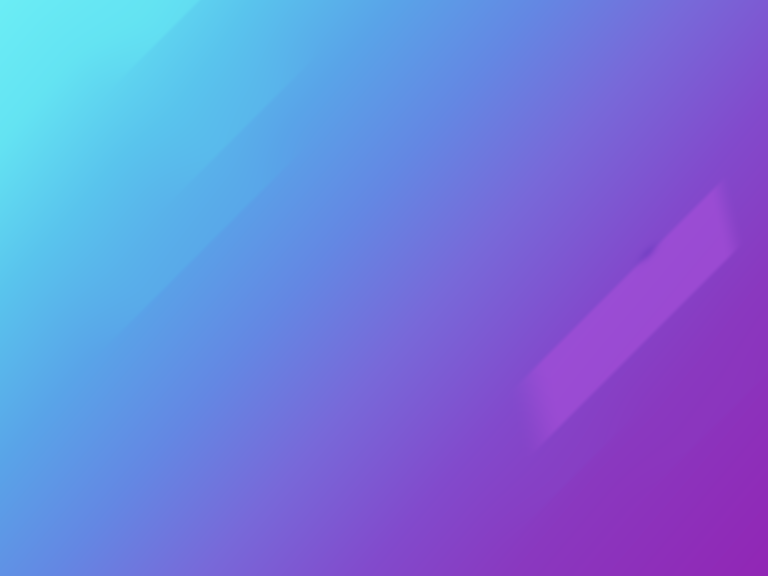
Write a WebGL 1 fragment shader that draws this background.

```glsl
precision highp float;
// Diagonal gradient from cyan through blue to violet, crossed by soft folds.
// Each fold shifts the gradient on one side of a slanted edge and then fades;
// a translucent pink ribbon lies over the violet side.
uniform vec2 u_resolution;

// Linear colour stop: moves from one colour to the next between two positions.
vec3 stopTo(vec3 from, vec3 to, float start, float end, float s) {
  return mix(from, to, clamp((s - start) / (end - start), 0.0, 1.0));
}

vec3 gradient(float s) {
  vec3 c = vec3(0.42, 0.93, 0.96);
  c = stopTo(c, vec3(0.39, 0.89, 0.95), 0.00, 0.21, s);
  c = stopTo(c, vec3(0.35, 0.77, 0.93), 0.21, 0.43, s);
  c = stopTo(c, vec3(0.35, 0.64, 0.91), 0.43, 0.69, s);
  c = stopTo(c, vec3(0.39, 0.53, 0.89), 0.69, 0.94, s);
  c = stopTo(c, vec3(0.47, 0.41, 0.85), 0.94, 1.20, s);
  c = stopTo(c, vec3(0.51, 0.29, 0.80), 1.20, 1.48, s);
  c = stopTo(c, vec3(0.54, 0.22, 0.75), 1.48, 1.74, s);
  return stopTo(c, vec3(0.57, 0.15, 0.71), 1.74, 2.18, s);
}

// Soft window that is 1 between lo and hi.
float window(float x, float lo, float hi, float soft) {
  return smoothstep(lo - soft, lo + soft, x)
       * (1.0 - smoothstep(hi - soft, hi + soft, x));
}

// Sharp on its lower right edge, fading to the upper left; diag = (across, along).
float fold(vec2 diag, float edge, float lo, float hi, float reach) {
  float inside = edge - diag.x;
  return smoothstep(-0.006, 0.006, inside) * exp(-max(inside, 0.0) / reach)
       * window(diag.y, lo, hi, 0.12);
}

// Pink ribbon with slanted, feathered ends.
float ribbon(vec2 p, vec2 diag) {
  float x = p.x - 0.2 * (diag.x - 1.64);
  return window(diag.x, 1.567, 1.712, 0.007)
       * smoothstep(0.895, 0.965, x)
       * (1.0 - smoothstep(1.245, 1.28, x));
}

// Small stretched shadow on the upper edge of the ribbon.
float smudge(vec2 diag, vec2 centre) {
  vec2 q = (diag - centre) / vec2(0.012, 0.03);
  return exp(-dot(q, q));
}

void main() {
  // Height units, measured from the upper left corner.
  vec2 p = vec2(gl_FragCoord.x, u_resolution.y - gl_FragCoord.y) / u_resolution.y;
  vec2 diag = vec2(p.x + p.y, p.x - p.y);

  // Folds in the cyan corner, then two faint ones in the violet corner.
  float shift = 0.075 * fold(diag, 0.786, -0.36, 0.20, 0.13)
              + 0.070 * fold(diag, 0.646, 0.02, 0.38, 0.15)
              + 0.080 * fold(diag, 0.347, 0.12, 0.60, 0.20)
              + 0.050 * fold(diag, 1.823, 0.03, 0.33, 0.08)
              + 0.060 * fold(diag, 1.980, 0.32, 0.70, 0.08);
  vec3 colour = gradient(p.x + 0.85 * p.y - shift);

  // Ribbon and its shadow.
  vec3 pink = vec3(0.65, 0.31, 0.85);
  vec3 shadow = vec3(0.40, 0.22, 0.74);
  colour = mix(colour, pink, 0.65 * ribbon(p, diag));
  colour = mix(colour, shadow, 0.45 * smudge(diag, vec2(1.565, 0.685)));

  gl_FragColor = vec4(colour, 1.0);
}
```
